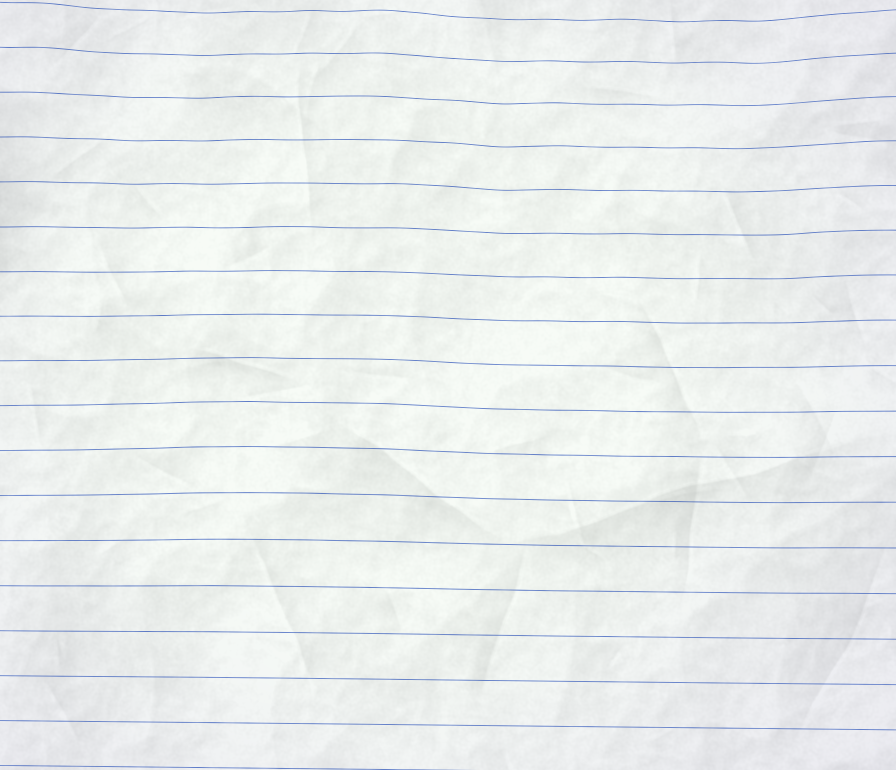
Write a Shadertoy shader that draws this texture.

```glsl
// Crumpled sheet of white paper with eighteen thin blue ruled lines.

vec2 hash2(vec2 p) {
    vec3 q = fract(p.xyx * vec3(0.1031, 0.1030, 0.0973));
    q += dot(q, q.yzx + 33.33);
    return fract((q.xx + q.yz) * q.zy);
}

float corner(vec2 cell, vec2 offset, vec2 f) {
    return dot(hash2(cell + offset) * 2.0 - 1.0, f - offset);
}

// Gradient noise, roughly -0.7 to 0.7
float noise(vec2 p) {
    vec2 i = floor(p), f = p - i;
    vec2 u = f * f * f * (f * (f * 6.0 - 15.0) + 10.0);
    return mix(mix(corner(i, vec2(0, 0), f), corner(i, vec2(1, 0), f), u.x),
               mix(corner(i, vec2(0, 1), f), corner(i, vec2(1, 1), f), u.x), u.y);
}

float fbm(vec2 p) {
    float sum = 0.0, amp = 0.5;
    for (int i = 0; i < 4; i++) {
        sum += amp * noise(p);
        p = mat2(1.6, 1.2, -1.2, 1.6) * p + 17.3;
        amp *= 0.55;
    }
    return sum;
}

// Height of the crumpled sheet: sharp ridges between soft facets
float crumple(vec2 p) {
    float sum = 0.0, amp = 0.5;
    p = p * 2.6 + 40.0;
    for (int i = 0; i < 5; i++) {
        sum += amp * abs(noise(p));
        p = mat2(1.6, 1.2, -1.2, 1.6) * p + 9.7;
        amp *= 0.47;
    }
    return sum;
}

// Fold from a to b: shadow on its right side, thin highlight on its left
float fold(vec2 p, vec2 a, vec2 b, float width) {
    float len = length(b - a);
    vec2 dir = (b - a) / len, q = p - a;
    float along = dot(q, dir) / len;
    float d = dir.x * q.y - dir.y * q.x;
    float ends = smoothstep(-0.05, 0.3, along) * (1.0 - smoothstep(0.7, 1.05, along));
    float shadow = exp(-abs(d) / width) * (1.0 - smoothstep(-0.003, 0.001, d));
    float light = exp(-abs(d - 0.003) / 0.003);
    return ends * (0.4 * light - shadow);
}

// How far the ruling dips at p; the bend grows toward the top
float sag(vec2 p) {
    float x = p.x, h = p.y;
    float bend = 0.011 * smoothstep(0.02, 0.22, x) - 0.004 * smoothstep(0.22, 0.5, x)
               + 0.010 * smoothstep(0.5, 0.66, x) - 0.019 * smoothstep(0.95, 1.18, x)
               - 0.05 * (1.0 - h) * smoothstep(0.0, 0.3, x);
    vec2 hump = (p - vec2(0.35, 0.43)) / vec2(0.25, 0.17);
    return 0.0105 * x + h * h * bend - 0.006 * exp(-dot(hump, hump))
         + 0.0045 * h * h * noise(p * vec2(13.0, 5.0) + 3.0);
}

void mainImage(out vec4 fragColor, in vec2 fragCoord) {
    vec2 p = fragCoord / iResolution.y;
    float pixel = 1.0 / iResolution.y;

    // Paper tint: greenish white centre, lavender grey rim
    float rim = length((p - vec2(0.52, 0.53)) * vec2(0.95, 1.05));
    rim = smoothstep(0.28, 0.85, rim + 0.1 * fbm(p * 4.0));
    vec3 color = mix(vec3(0.943, 0.961, 0.941), vec3(0.895, 0.895, 0.918), rim);

    // Slope lighting on the crumpled facets
    vec2 warped = p + 0.02 * vec2(noise(p * 6.0), noise(p * 6.0 + 31.0))
                    + 0.004 * vec2(noise(p * 21.0), noise(p * 21.0 + 13.0));
    vec2 lightStep = vec2(-0.003, 0.004);
    float shade = 1.1 * (crumple(warped + lightStep) - crumple(warped - lightStep));
    shade = clamp(shade, -0.05, 0.02) + 0.03 * fbm(p * 5.0 + 60.0);

    // Long folds, as start and end points
    vec4 longFolds[10] = vec4[10](
        vec4(0.42, 0.47, 0.66, 0.29), vec4(0.63, 0.285, 1.14, 0.44),
        vec4(0.92, 0.43, 0.88, 0.20), vec4(0.41, 0.09, 0.32, 0.32),
        vec4(0.68, 0.30, 0.63, 0.10), vec4(1.16, 0.30, 1.04, 0.04),
        vec4(0.98, 0.66, 0.95, 0.76), vec4(0.41, 0.69, 0.39, 0.93),
        vec4(0.82, 0.62, 0.92, 0.42), vec4(0.24, 0.55, 0.39, 0.51));
    for (int i = 0; i < 10; i++)
        shade += 0.05 * fold(warped, longFolds[i].xy, longFolds[i].zw, i < 2 ? 0.04 : 0.018);

    // Short scattered wrinkles
    for (int i = 0; i < 50; i++) {
        vec2 start = hash2(vec2(i, 5)) * vec2(1.18, 1.0);
        vec2 rnd = hash2(vec2(i, 23));
        float angle = 6.2832 * rnd.x;
        vec2 end = start + (0.03 + 0.09 * rnd.y) * vec2(cos(angle), sin(angle));
        shade += 0.035 * fold(warped, start, end, 0.006 + 0.014 * rnd.y);
    }

    // Shadowed left edge and fine paper fibre
    shade -= 0.06 * exp(-p.x / 0.035) * smoothstep(0.5, 0.7, p.y) * (1.0 - smoothstep(0.8, 0.92, p.y));
    shade += 0.035 * fbm(p * 65.0) + 0.02 * noise(p * 210.0);
    color += min(shade, 0.025);

    // Ruled lines: share of the pixel covered by a hairline of ink
    float row = (1.0 - p.y - 0.003 - sag(p)) / 0.0583;
    float d = abs(row - floor(row + 0.5)) * 0.0583;
    float covered = min(d + 0.5 * pixel, 0.0006) - max(d - 0.5 * pixel, -0.0006);
    float ink = max(covered, 0.0) / pixel * (0.9 + 0.3 * noise(p * vec2(45.0, 17.0)));
    color = mix(color, vec3(0.34, 0.46, 0.77) + 0.5 * shade, clamp(ink, 0.0, 1.0));

    fragColor = vec4(clamp(color, 0.0, 1.0), 1.0);
}
```
